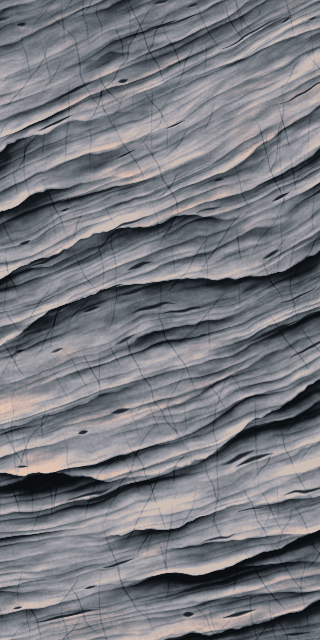
This texture is drawn by a Shadertoy shader. Its source:

```glsl
// Weathered glacier ice seen from above: oblique overlapping folds with
// bright lips and dark undercuts, tapered slits, hairline cracks and grain.
// Folds are warped sawtooth profiles at four scales, coloured by brightness.

#define BASE_TONE 0.525
#define SHADOW_DEPTH 0.60
#define LIP_LIGHT 0.19
#define RELIEF_GAIN 0.65
#define CRACK_DEPTH 0.13
#define GRAIN 0.13
#define ABYSS vec3(0.08, 0.10, 0.12)
#define SLATE vec3(0.39, 0.42, 0.45)
#define ICE vec3(0.65, 0.64, 0.67)
#define GLOW vec3(0.80, 0.74, 0.71)

float hash(vec2 p) {
    return fract(sin(dot(p, vec2(127.1, 311.7))) * 43758.5);
}

float noise(vec2 p) {
    vec2 i = floor(p), f = fract(p);
    f = f * f * (3.0 - 2.0 * f);
    return mix(mix(hash(i), hash(i + vec2(1, 0)), f.x),
               mix(hash(i + vec2(0, 1)), hash(i + vec2(1, 1)), f.x), f.y);
}

float fbm(vec2 p) {
    float sum = 0.0, amp = 0.53;
    for (int i = 0; i < 4; i++) {
        sum += amp * noise(p);
        p = p * 2.03 + 17.3;
        amp *= 0.5;
    }
    return sum;
}

// How far one fold edge is opened at a place along its run
float edgeStrength(float along, float id, float seed) {
    return smoothstep(0.25, 0.8, noise(vec2(along * 2.6 + 19.0 * hash(vec2(id, seed)), id * 3.7 + seed)));
}

// Light lip above each edge, shadow fading out below it
float folds(vec2 p, float count, float seed, float px) {
    float t = p.y * count + 0.95 * noise(p * vec2(1.3, 0.4 * count) + seed)
            + 0.22 * fbm(p * vec2(10.0, count) + seed);
    float id = floor(t), f = fract(t), soft = 1.3 * count * px;
    float lower = edgeStrength(p.x, id, seed);
    float upper = edgeStrength(p.x, id + 1.0, seed);
    float lip = lower * exp(-5.0 * f) * smoothstep(0.0, soft, f);
    float shadow = upper * f * exp(-3.2 * (1.0 - f) / (0.2 + upper)) * smoothstep(0.0, soft, 1.0 - f);
    return LIP_LIGHT * lip - SHADOW_DEPTH * shadow;
}

// Scattered thin openings; x is darkness, y is the lit rim
vec2 slits(vec2 p, float px) {
    vec2 cell = vec2(0.36, 0.08), result = vec2(0);
    for (int i = 0; i < 3; i++) {
        float k = float(i);
        vec2 q = p / cell + k * vec2(0.37, 0.61);
        vec2 id = floor(q) + 31.0 * k;
        float size = hash(id + 5.7);
        vec2 shift = vec2(hash(id + 2.3), hash(id + 8.1)) - 0.5;
        vec2 v = (fract(q) - 0.5 - 0.3 * shift) * cell;
        v.y += 0.008 * (noise(p * vec2(25.0, 40.0)) - 0.5);
        float u = v.x / (cell.x * mix(0.04, 0.32, size * size));
        float width = mix(0.002, 0.006, hash(id + 3.9)), taper = 1.0 - u * u;
        float present = step(0.76, hash(id));
        float gap = smoothstep(px, -px, abs(v.y) - width * taper) * step(-0.15, taper);
        float rim = max(taper, 0.0) * exp(-abs(v.y + 1.7 * width) / width);
        result = max(result, present * vec2(gap, rim));
    }
    return result;
}

// Short broken hairlines running near a given angle
float cracks(vec2 uv, float angle, float count, float px) {
    float c = cos(angle), s = sin(angle);
    vec2 q = vec2(s * uv.x - c * uv.y, c * uv.x + s * uv.y);
    float t = q.x * count + 2.2 * fbm(q * vec2(1.5, 3.0) + angle);
    float id = floor(t);
    float d = abs(fract(t) - 0.5 - 0.6 * (hash(vec2(id, angle)) - 0.5)) / count;
    float broken = smoothstep(0.52, 0.85, noise(vec2(id * 5.3, q.y * 8.0 + angle)));
    return broken * smoothstep(0.001 + px, 0.0, d);
}

void mainImage(out vec4 fragColor, in vec2 fragCoord) {
    float px = 1.0 / iResolution.x;
    vec2 uv = fragCoord * px;

    // Flow coordinates: x along the folds, y across them
    float slope = mix(0.21, 0.42, smoothstep(0.0, 1.4, uv.y));
    vec2 p = vec2(uv.x + slope * uv.y, uv.y - slope * uv.x);
    p.y += 0.11 * (fbm(p * vec2(1.6, 2.5)) - 0.5) + 0.03 * (fbm(p * vec2(5.0, 10.0) + 4.0) - 0.5);

    // Broad light and smooth relief
    float tone = BASE_TONE + 0.11 * exp(-pow((uv.y - 0.85) / 0.33, 2.0));
    tone += 0.24 * (noise(p * vec2(1.8, 3.5) + 6.0) - 0.5);
    vec2 rise = vec2(-0.004, 0.011);
    vec2 stretch = vec2(3.5, 15.0);
    tone += RELIEF_GAIN * (fbm((p - rise) * stretch) - fbm((p + rise) * stretch));

    // Folds, openings and cracks
    tone += 1.15 * folds(p, 5.0, 3.1, px) + 0.8 * folds(p, 11.0, 8.4, px);
    tone += 0.6 * folds(p, 23.0, 14.7, px) + 0.4 * folds(p, 45.0, 21.2, px);
    float lines = cracks(uv, 2.05, 15.0, px) + cracks(uv, 1.05, 13.0, px) + 0.7 * cracks(uv, 1.6, 17.0, px);
    tone -= CRACK_DEPTH * lines;
    vec2 slit = slits(p, px);
    tone = mix(tone + 0.10 * slit.y, 0.09, 0.9 * slit.x);

    // Fibres along the flow and fine speckle
    float grain = 0.6 * noise(p * vec2(35.0, 150.0)) + 0.4 * noise(uv * 190.0) - 0.5;
    tone += GRAIN * grain * smoothstep(0.0, 0.35, tone);

    // Cold shadows to warm crests
    vec3 col = mix(ABYSS, SLATE, clamp((tone - 0.10) / 0.32, 0.0, 1.0));
    col = mix(col, ICE, clamp((tone - 0.42) / 0.23, 0.0, 1.0));
    col = mix(col, GLOW, clamp((tone - 0.65) / 0.12, 0.0, 1.0));
    float warmth = smoothstep(0.52, 0.75, fbm(p * vec2(4.0, 10.0) + 9.0)) * smoothstep(0.45, 0.7, tone);
    col += warmth * vec3(0.08, 0.02, -0.02);
    col *= clamp(0.75 + 2.5 * tone, 0.55, 1.0);
    fragColor = vec4(col, 1.0);
}
```
